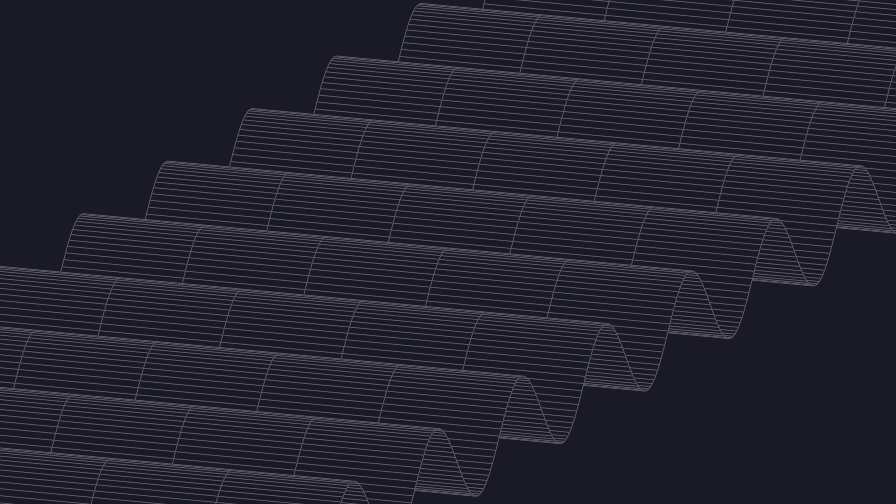
This background is drawn by a Shadertoy shader. Its source:

```glsl
// A corrugated wireframe sheet, seen obliquely, on a dark ground.
// Rows are painted from far to near: each strip of the sheet hides what lies
// behind it, then inks its two row lines and the nearest cross rib.

const vec3 GROUND = vec3(0.102, 0.102, 0.145);
const vec3 INK = vec3(0.52, 0.51, 0.58);

// Lengths in canvas heights, y upwards
const vec2 ORIGIN = vec2(0.4963, 0.6914);     // first rib, at a wave phase of zero
const vec2 RIB_STEP = vec2(0.2412, -0.0227);  // from one rib to the next
const vec2 WAVE_STEP = vec2(-0.1674, -0.1043); // from one crest to the next
const float AMPLITUDE = 0.0917;
const float RIB_SPANS = 5.0;
const float ROWS_PER_WAVE = 48.0;
const float LINE_WIDTH = 0.00115;
const int VISIBLE_ROWS = 78;                  // rows that can overlap one point
const float TAU = 6.2831853;

// Point of the sheet at a rib coordinate and a wave coordinate
vec2 sheetPoint(float rib, float wave) {
    return ORIGIN + rib * RIB_STEP + wave * WAVE_STEP
         + vec2(0.0, AMPLITUDE * cos(TAU * wave));
}

// Rib coordinate of a point on the row at a given wave coordinate
float ribAt(vec2 p, float wave) {
    return (p.x - ORIGIN.x - wave * WAVE_STEP.x) / RIB_STEP.x;
}

float segmentDistance(vec2 p, vec2 a, vec2 b) {
    vec2 pa = p - a, ba = b - a;
    return length(pa - ba * clamp(dot(pa, ba) / dot(ba, ba), 0.0, 1.0));
}

// Smooth line that keeps its total weight when thinner than a pixel
float lineInk(float dist, float pixel) {
    float reach = max(LINE_WIDTH, pixel);
    return LINE_WIDTH / reach * (1.0 - smoothstep(0.0, reach, dist));
}

float rowInk(vec2 p, float wave, float pixel) {
    vec2 a = sheetPoint(0.0, wave);
    return lineInk(segmentDistance(p, a, a + RIB_SPANS * RIB_STEP), pixel);
}

float sheetInk(vec2 p, float pixel) {
    // Height measured across the slanted rows
    float slope = RIB_STEP.y / RIB_STEP.x;
    float drop = WAVE_STEP.y - slope * WAVE_STEP.x;
    float level = p.y - ORIGIN.y - slope * (p.x - ORIGIN.x);

    float firstRow = floor(level / drop * ROWS_PER_WAVE) - 0.5 * float(VISIBLE_ROWS);
    float wave = firstRow / ROWS_PER_WAVE;
    float height = drop * wave + AMPLITUDE * cos(TAU * wave);
    float edge = rowInk(p, wave, pixel);
    float ink = 0.0;

    for (int i = 1; i <= VISIBLE_ROWS; i++) {
        float nextWave = (firstRow + float(i)) / ROWS_PER_WAVE;
        float nextHeight = drop * nextWave + AMPLITUDE * cos(TAU * nextWave);
        float nextEdge = rowInk(p, nextWave, pixel);

        // The strip between two rows hides everything behind it
        if ((level - height) * (level - nextHeight) <= 0.0) {
            float across = (level - height) / (nextHeight - height);
            float rib = ribAt(p, mix(wave, nextWave, across));
            if (rib >= 0.0 && rib <= RIB_SPANS) ink = 0.0;
        }

        // Row lines and nearest rib
        float nearRib = clamp(round(ribAt(p, 0.5 * (wave + nextWave))), 0.0, RIB_SPANS);
        float ribDistance = segmentDistance(p, sheetPoint(nearRib, wave),
                                            sheetPoint(nearRib, nextWave));
        ink = max(ink, max(max(edge, nextEdge), lineInk(ribDistance, pixel)));

        wave = nextWave;
        height = nextHeight;
        edge = nextEdge;
    }
    return ink;
}

void mainImage(out vec4 fragColor, in vec2 fragCoord) {
    float pixel = 1.0 / iResolution.y;
    vec2 p = fragCoord * pixel;
    fragColor = vec4(mix(GROUND, INK, sheetInk(p, pixel)), 1.0);
}
```
